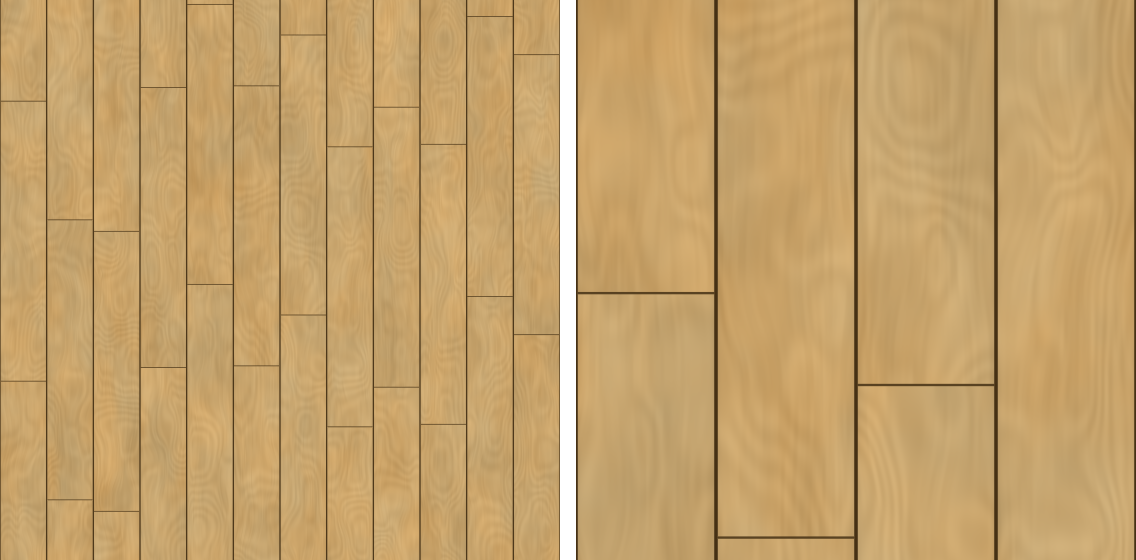
Left: the whole. Right: its middle third, enlarged.
Reproduce this texture procedurally as a Shadertoy shader.

```glsl
// Plank floor: twelve columns of upright boards, two boards per column, with
// staggered end joints and thin dark gaps. Each board has its own grain, made
// from contour lines of stretched noise, so the floor tiles at board edges.

float hash(vec2 p) {
    return fract(sin(dot(p, vec2(127.1, 311.7))) * 43758.5453);
}

float noise(vec2 p) {
    vec2 i = floor(p), f = fract(p);
    f = f * f * f * (f * (f * 6.0 - 15.0) + 10.0);
    return mix(mix(hash(i), hash(i + vec2(1, 0)), f.x),
               mix(hash(i + vec2(0, 1)), hash(i + vec2(1, 1)), f.x), f.y);
}

float fbm(vec2 p) {
    float sum = 0.0, amp = 0.5;
    for (int i = 0; i < 4; i++) {
        sum += amp * noise(p);
        p = p * 2.03 + 17.3;
        amp *= 0.5;
    }
    return sum / 0.9375;
}

// Wood colour at a point of a board; p is measured in board widths
vec3 wood(vec2 p, vec2 board) {
    vec2 seed = 60.0 * vec2(hash(board + 3.1), hash(board + 8.7));
    vec2 q = p + seed;

    // Cathedral grain: contours of a warped height field
    q.x += 0.22 * (noise(q * vec2(2.5, 1.1) + 31.0) - 0.5);
    float height = noise(q * vec2(1.6, 0.65)) + 0.22 * noise(q * vec2(4.0, 1.7) + 9.0);
    float phase = height * 8.0;
    float rings = sin(6.2832 * phase) * (1.0 - smoothstep(0.25, 0.6, fwidth(phase)));

    // Soft blotches, a warm or grey tint, and fine lengthwise fibres
    float blotch = fbm(q * vec2(2.2, 0.8) + 43.0) - 0.5;
    float warmth = fbm(q * vec2(1.8, 0.9) + 71.0) - 0.5;
    float fibre = noise(q * vec2(34.0, 2.5)) - 0.5;

    float tone = 0.46 + 1.5 * blotch + 0.2 * rings + 0.4 * fibre
               + 0.2 * (hash(board + 5.3) - 0.5);
    vec3 col = mix(vec3(0.815, 0.672, 0.448), vec3(0.745, 0.603, 0.385), tone);
    return col + warmth * vec3(0.07, 0.0, -0.06);
}

// Share of a pixel covered by a line at distance d
float line(float d, float halfWidth, float pixel) {
    float near = max(d - 0.5 * pixel, -halfWidth);
    float far = min(d + 0.5 * pixel, halfWidth);
    return clamp((far - near) / pixel, 0.0, 1.0);
}

void mainImage(out vec4 fragColor, in vec2 fragCoord) {
    vec2 uv = fragCoord / iResolution.xy;
    float pixel = 1.0 / iResolution.y;

    // Board layout: each column is shifted along its length
    float column = floor(uv.x * 12.0);
    float along = uv.y * 2.0 + hash(vec2(column, 4.0));
    vec2 board = vec2(column, mod(floor(along), 2.0));
    vec2 local = vec2(fract(uv.x * 12.0), fract(along) * 6.0);
    vec3 col = wood(local, board);

    // Gaps: wider between columns, finer at the end joints
    float side = abs(fract(uv.x * 12.0 + 0.5) - 0.5) / 12.0;
    float end = abs(fract(along + 0.5) - 0.5) / 2.0;
    col *= 1.0 - 0.12 * exp(-side * 700.0);
    float gap = max(line(side, 0.00105, pixel), 0.85 * line(end, 0.0007, pixel));
    col = mix(col, vec3(0.27, 0.19, 0.08), gap);

    fragColor = vec4(col, 1.0);
}
```
